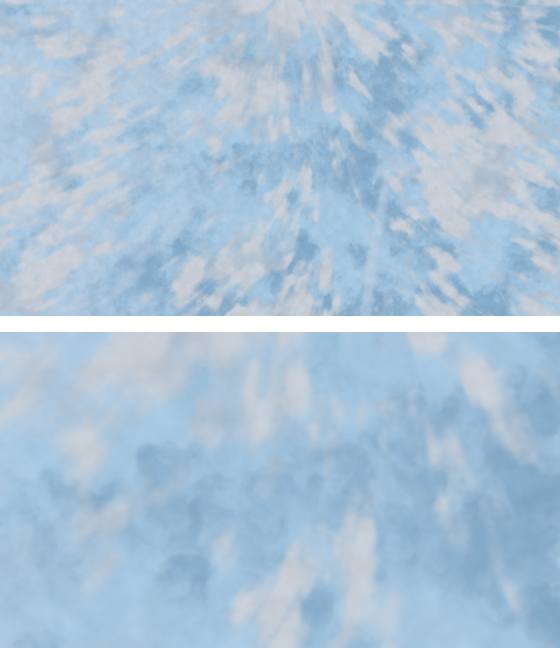
Top: the whole. Bottom: its middle third, enlarged.
Give the GLSL for this texture, as a WebGL 2 fragment shader.

```glsl
#version 300 es
precision highp float;
// Wind-combed thin clouds over a mottled pale blue sky.

#define COVER_SCALE 2.7
#define COVER_GAIN 2.1
#define STREAK_SCALE 30.0
#define STREAK_LENGTH 0.075
#define STREAK_GAIN 2.6
#define STREAK_TAPS 14
#define MOTTLE_SCALE 6.5
#define VEIL_AMOUNT 0.65
#define CRUMBLE 0.75
#define FAN_CENTRE 0.98
#define FAN_STEEPNESS 0.4
#define GRAIN 0.06

uniform vec2 u_resolution;
out vec4 fragColor;

const vec3 DEEP_BLUE   = vec3(0.515, 0.665, 0.785);
const vec3 BRIGHT_BLUE = vec3(0.65, 0.78, 0.88);
const vec3 VEIL_BLUE   = vec3(0.725, 0.805, 0.885);
const vec3 CLOUD_SHADE = vec3(0.685, 0.745, 0.805);
const vec3 CLOUD_LIGHT = vec3(0.79, 0.81, 0.84);

// Integer hash of a lattice cell, 0 to 1
float hash(vec2 cell) {
    uvec2 k = uvec2(ivec2(cell)) * uvec2(1597u, 3571u);
    uint h = (k.x ^ (k.y << 7)) * 747797u + k.y;
    h = (h ^ (h >> 15)) * 739391u;
    h = (h ^ (h >> 13)) * 912367u;
    h ^= h >> 16;
    return float(h & 65535u) / 65535.0;
}

float noise(vec2 p) {
    vec2 cell = floor(p), f = fract(p);
    f = f * f * f * (f * (f * 6.0 - 15.0) + 10.0);
    float low  = mix(hash(cell), hash(cell + vec2(1, 0)), f.x);
    float high = mix(hash(cell + vec2(0, 1)), hash(cell + vec2(1, 1)), f.x);
    return mix(low, high, f.y);
}

// Normalised sum of rotated octaves
float fbm(vec2 p, int octaves) {
    const mat2 turn = mat2(1.6, 1.2, -1.2, 1.6);
    float sum = 0.0, total = 0.0, amp = 1.0;
    for (int i = 0; i < octaves; i++) {
        sum += amp * noise(p);
        total += amp;
        amp *= 0.56;
        p = turn * p + 7.3;
    }
    return sum / total;
}

// Wind fans out: flat at the sides and top, upright at the centre
vec2 windDirection(vec2 p) {
    float steep = FAN_STEEPNESS * mix(1.0, 0.15, smoothstep(0.75, 1.0, p.y));
    float sway = 0.4 * (noise(p * 2.5 + 31.0) - 0.5);
    return normalize(vec2(FAN_CENTRE - p.x + sway, steep));
}

// Fine noise smeared along the wind
float streaks(vec2 p) {
    vec2 wind = windDirection(p);
    float sum = 0.0;
    for (int i = 0; i < STREAK_TAPS; i++) {
        float t = (float(i) + 0.5) / float(STREAK_TAPS) - 0.5;
        sum += fbm((p + wind * t * STREAK_LENGTH) * STREAK_SCALE, 3);
    }
    return sum / float(STREAK_TAPS) - 0.5;
}

// Faint curved trail rising from the lower edge
float trail(vec2 p) {
    float axis = 1.157 + 0.09 * p.y + 0.17 * p.y * p.y;
    float body = smoothstep(0.026, 0.006, abs(p.x - axis));
    return body * smoothstep(0.54, 0.4, p.y);
}

void main() {
    vec2 p = gl_FragCoord.xy / u_resolution.y;

    // Ragged offsets give the sky patches and cloud rims their crumbly edges
    vec2 ragged = vec2(fbm(p * 24.0, 4), fbm(p * 24.0 + 57.0, 4)) - 0.5;

    // Mottled sky
    float mottle = fbm((p + 0.07 * ragged) * MOTTLE_SCALE + 11.0, 5) + 0.25 * ragged.y;
    vec3 colour = mix(DEEP_BLUE, BRIGHT_BLUE, smoothstep(0.25, 0.6, mottle));

    // Soft pale veil
    float comb = streaks(p);
    float veil = fbm(p * 2.0 + 83.0, 4) + 0.7 * comb + 0.1 * (p.y - 0.5);
    colour = mix(colour, VEIL_BLUE, VEIL_AMOUNT * smoothstep(0.38, 0.68, veil));

    // Clouds: loose banks across the width, thicker to the left and top
    float cover = fbm((p + 0.04 * ragged) * COVER_SCALE + 19.0, 5) - 0.5;
    float banks = 0.15 * cos(9.4 * (p.x - 0.2 - 0.15 * (p.y - 0.5)));
    float bias = banks + 0.2 * (p.y - 0.5) + 0.08 * smoothstep(0.7, 0.1, p.x);
    float density = 0.54 + COVER_GAIN * cover + STREAK_GAIN * comb
                  + CRUMBLE * ragged.x + bias;
    float light = smoothstep(0.25, 0.62, fbm(p * 7.0 + 41.0, 4) + 1.1 * comb);
    vec3 cloud = mix(CLOUD_SHADE, CLOUD_LIGHT, light);
    colour = mix(colour, cloud, 0.95 * smoothstep(0.28, 0.92, density));

    colour = mix(colour, VEIL_BLUE, 0.6 * trail(p + 0.01 * ragged));

    // Slight fine grain of tone
    colour += GRAIN * (fbm(p * 45.0 + 5.0, 3) - 0.5);
    fragColor = vec4(colour, 1.0);
}
```
